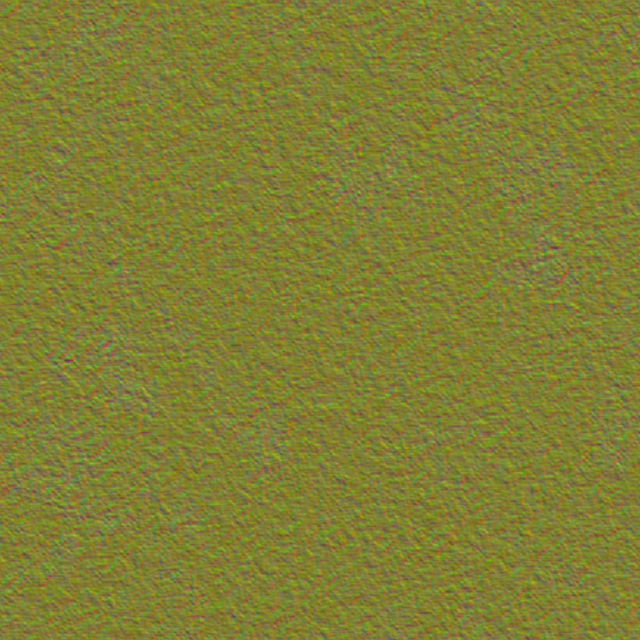
A WebGL 2 fragment shader for this texture:

```glsl
#version 300 es
precision highp float;
// Fine olive grain: slopes of a rough height field become red and green,
// blue follows them weakly with its own noise. Slanted faint scratches,
// sparse greyish patches and a thin horizontal weave are layered on top.

uniform vec2 u_resolution;
out vec4 outColor;

const vec3 BASE_COLOR = vec3(0.503, 0.50, 0.20);
const float GRAIN_CELLS = 122.0;     // slanted grain cells per canvas
const float FINE_CELLS = 205.0;      // upright fine grain cells per canvas
const float BROAD_CELLS = 62.0;
const float GRAIN_SLOPE = 0.098;
const float FINE_SLOPE = 0.088;
const float BROAD_SLOPE = 0.022;
const float GRAIN_ANGLE = 0.85;      // radians from the x axis
const float GRAIN_STRETCH = 0.85;
const float GRAIN_WARP = 1.1;        // cells of bending that hide the lattice
const float BLUE_NOISE = 0.16;
const float PATCH_CELLS = 7.0;
const float PATCH_BLUE = 0.045;
const float WEAVE_LINES = 170.0;
const float WEAVE_DEPTH = 0.017;
const float SCRATCH_CELL = 0.16;
const float SCRATCH_CHANCE = 0.42;
const float SCRATCH_WIDTH = 0.0042;
const float SCRATCH_SLOPE = 0.105;

float hash(vec2 cell, float seed) {
  uvec3 v = uvec3(ivec3(cell, seed) + 4096);
  v = v * 1664525u + 1013904223u;
  v.x += v.y * v.z; v.y += v.z * v.x; v.z += v.x * v.y;
  v ^= v >> 16u;
  v.x += v.y * v.z; v.y += v.z * v.x; v.z += v.x * v.y;
  return float(v.x >> 8u) / 16777216.0;
}

// Value noise: x holds the height, yz its slope per cell.
vec3 noiseSlope(vec2 p, float seed) {
  vec2 i = floor(p), f = p - i;
  vec2 u = f * f * f * (f * (f * 6.0 - 15.0) + 10.0);
  vec2 du = 30.0 * f * f * (f - 1.0) * (f - 1.0);
  float a = hash(i, seed);
  float b = hash(i + vec2(1, 0), seed);
  float c = hash(i + vec2(0, 1), seed);
  float d = hash(i + vec2(1, 1), seed);
  float k = a - b - c + d;
  return vec3(a + (b - a) * u.x + (c - a) * u.y + k * u.x * u.y,
              du * (vec2(b - a, c - a) + k * u.yx));
}

// Slope of bent noise, slightly stretched along the grain direction.
vec2 slantedSlope(vec2 p, float cells, float seed) {
  vec2 along = vec2(cos(GRAIN_ANGLE), sin(GRAIN_ANGLE));
  vec2 across = vec2(along.y, -along.x);
  vec2 q = vec2(dot(p, along) * GRAIN_STRETCH, dot(p, across)) * cells;
  q += GRAIN_WARP * vec2(noiseSlope(p * cells * 0.3, seed + 30.0).x,
                         noiseSlope(p * cells * 0.3, seed + 40.0).x);
  vec2 g = noiseSlope(q, seed).yz;
  return along * g.x * GRAIN_STRETCH + across * g.y;
}

// Scattered soft scratches, one possible per cell.
vec2 scratchSlope(vec2 p) {
  vec2 home = floor(p / SCRATCH_CELL);
  float wobble = (noiseSlope(p * 28.0, 21.0).x - 0.5) * 0.013;
  float broken = smoothstep(0.15, 0.65, noiseSlope(p * 45.0, 22.0).x);
  vec2 slope = vec2(0.0);
  for (int y = -1; y <= 1; y++) {
    for (int x = -1; x <= 1; x++) {
      vec2 cell = home + vec2(x, y);
      if (hash(cell, 11.0) > SCRATCH_CHANCE) continue;
      vec2 jitter = vec2(hash(cell, 12.0), hash(cell, 13.0));
      vec2 r = p - (cell + jitter) * SCRATCH_CELL;
      float angle = mix(0.75, 1.25, hash(cell, 14.0));
      vec2 along = vec2(cos(angle), sin(angle));
      vec2 across = vec2(along.y, -along.x);
      float halfLength = mix(0.03, 0.09, hash(cell, 15.0));
      float d = (dot(r, across) + wobble) / SCRATCH_WIDTH;
      float fade = 1.0 - smoothstep(0.4, 1.0, abs(dot(r, along)) / halfLength);
      float side = hash(cell, 16.0) < 0.5 ? -1.0 : 1.0;
      float strength = mix(0.3, 1.0, hash(cell, 17.0));
      slope += across * side * strength * fade * exp(-d * d);
    }
  }
  return slope * vec2(1.0, 0.6) * broken * SCRATCH_SLOPE;
}

void main() {
  vec2 p = gl_FragCoord.xy / u_resolution.y;

  // Sparse greyish patches, also a little rougher than the rest
  float cloud = 0.6 * noiseSlope(p * PATCH_CELLS, 1.0).x
              + 0.4 * noiseSlope(p * PATCH_CELLS * 3.0, 2.0).x;
  float greyness = smoothstep(0.58, 0.9, cloud);

  // Grain slopes
  vec2 slope = GRAIN_SLOPE * slantedSlope(p, GRAIN_CELLS, 3.0)
             + FINE_SLOPE * noiseSlope(p * FINE_CELLS, 4.0).yz
             + BROAD_SLOPE * slantedSlope(p, BROAD_CELLS, 5.0);
  slope *= vec2(0.93, 1.08) * (0.94 + 0.25 * greyness);
  slope += scratchSlope(p);

  // Thin weave, bent by noise
  float bend = noiseSlope(p * 36.0, 6.0).x;
  float weave = sin(6.2832 * (p.y * WEAVE_LINES + bend * 1.5));
  slope += vec2(0.5, 1.0) * WEAVE_DEPTH * weave;

  // Blue channel
  float speckle = noiseSlope(p * GRAIN_CELLS * 1.3, 7.0).x - 0.5;
  float blue = BLUE_NOISE * speckle - dot(slope, vec2(0.28, 0.34))
             + PATCH_BLUE * (greyness - 0.1);

  outColor = vec4(clamp(BASE_COLOR + vec3(slope, blue), 0.0, 1.0), 1.0);
}
```
